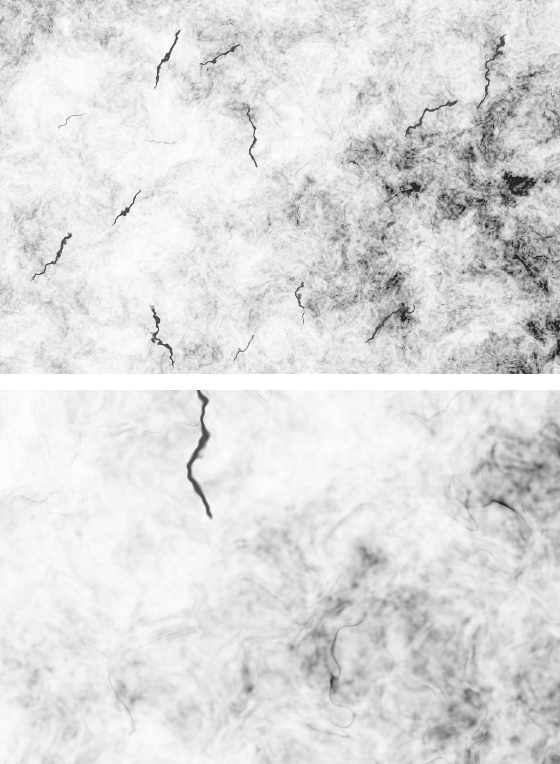
Top, the full canvas; bottom, a detail of the centre.
A Shadertoy shader for this texture:

```glsl
// Pale weathered plaster with grey stains, fine grain and scattered dark cracks.

#define STAIN_SCALE 3.5
#define STAIN_AMOUNT 0.90
#define GRAIN_SCALE 130.0
#define GRAIN_AMOUNT 0.25
#define VEIN_AMOUNT 0.85
#define RELIEF_AMOUNT 0.22
#define MEDIAN_DARKNESS 0.107
#define TONE_SPREAD 0.75
#define CORNER_STAIN 2.3
#define CRACK_CELL 0.25
#define CRACK_WIDTH 0.008
#define CRACK_DARKNESS 0.70

float hash(vec2 p) {
    vec3 h = fract(vec3(p.xyx) * 0.1031);
    h += dot(h, h.yzx + 33.33);
    return fract((h.x + h.y) * h.z);
}

// Value noise scaled to zero mean and about unit deviation.
float noise(vec2 p) {
    vec2 cell = floor(p), f = fract(p);
    f = f * f * (3.0 - 2.0 * f);
    float low = mix(hash(cell), hash(cell + vec2(1, 0)), f.x);
    float high = mix(hash(cell + vec2(0, 1)), hash(cell + vec2(1, 1)), f.x);
    return (mix(low, high, f.y) - 0.5) / 0.214;
}

// Sum of rotated octaves, again with unit deviation.
float fbm(vec2 p, int octaves, float gain) {
    const mat2 turn = mat2(1.6, 1.2, -1.2, 1.6);
    float sum = 0.0, power = 0.0, weight = 1.0;
    for (int i = 0; i < octaves; i++) {
        sum += weight * noise(p + 61.0);
        power += weight * weight;
        weight *= gain;
        p = turn * p + 17.3;
    }
    return sum / sqrt(power);
}

// Scattered tapering cracks: x is the dark opening, y the soft stain around it.
vec2 cracks(vec2 p, float pixel) {
    vec2 jagged = p + 0.014 * vec2(fbm(p * 9.0 + 5.0, 5, 0.6),
                                   fbm(p * 9.0 + 83.0, 5, 0.6));
    float roughness = 0.65 + 0.25 * noise(p * 28.0 + 11.0);
    vec2 result = vec2(0);
    for (int y = -1; y <= 1; y++)
    for (int x = -1; x <= 1; x++) {
        vec2 cell = floor(p / CRACK_CELL) + vec2(x, y);
        vec2 seed = cell + 40.0;
        vec2 center = (cell + 0.2 + 0.6 * vec2(hash(seed), hash(seed + 71.0))) * CRACK_CELL;
        float angle = mix(-0.4, 1.9, hash(seed + 137.0));
        float strength = pow(hash(seed + 211.0), 2.0);
        float halfLength = mix(0.025, 0.11, strength);
        vec2 along = vec2(cos(angle), sin(angle));
        vec2 offset = jagged - center;
        float t = dot(offset, along) / halfLength;
        float side = abs(dot(offset, vec2(-along.y, along.x)));
        float taper = max(1.0 - t * t, 0.0);
        float width = CRACK_WIDTH * strength * taper * max(roughness, 0.15);
        float opening = 1.0 - smoothstep(0.3 * width, width + pixel, side);
        opening *= smoothstep(0.0, 0.4, taper) * smoothstep(0.05, 0.5, strength);
        float halo = taper * strength * exp(-side / 0.025);
        result = max(result, vec2(opening, halo));
    }
    return result;
}

void mainImage(out vec4 fragColor, in vec2 fragCoord) {
    vec2 p = fragCoord / iResolution.y;
    float aspect = iResolution.x / iResolution.y;
    float pixel = max(1.0 / iResolution.y, 0.002);

    // Gentle warp makes the stains ragged and flaky.
    vec2 q = p + 0.016 * vec2(fbm(p * 8.0 + 29.0, 4, 0.6),
                              fbm(p * 8.0 + 151.0, 4, 0.6));
    float tone = STAIN_AMOUNT * fbm(q * STAIN_SCALE, 7, 0.8);
    tone += GRAIN_AMOUNT * fbm(p * GRAIN_SCALE, 2, 0.8);

    // Surface relief lit from the upper left.
    vec2 light = vec2(-0.005, 0.006);
    tone += RELIEF_AMOUNT * (fbm((q + light) * 18.0, 4, 0.7) - fbm(q * 18.0, 4, 0.7));

    // Hairline veins along noise contours, broken up by a mask.
    float contour = abs(fbm(q * 7.0 + 203.0, 4, 0.55));
    float vein = 1.0 - smoothstep(0.0, 0.07, contour);
    tone += VEIN_AMOUNT * vein * smoothstep(0.2, 1.3, fbm(p * 8.0 + 307.0, 3, 0.6));

    // Dirt gathers in the lower right corner.
    tone += CORNER_STAIN * exp(-3.5 * length(p - vec2(aspect, 0.0))) - 0.27;

    vec2 crack = cracks(p, pixel);
    tone += 1.1 * crack.y;

    // Exponential response keeps most of the surface near white.
    float darkness = min(MEDIAN_DARKNESS * exp(TONE_SPREAD * tone), 0.85);
    darkness = mix(darkness, max(darkness, CRACK_DARKNESS), crack.x);
    fragColor = vec4(vec3(1.0 - darkness), 1.0);
}
```
